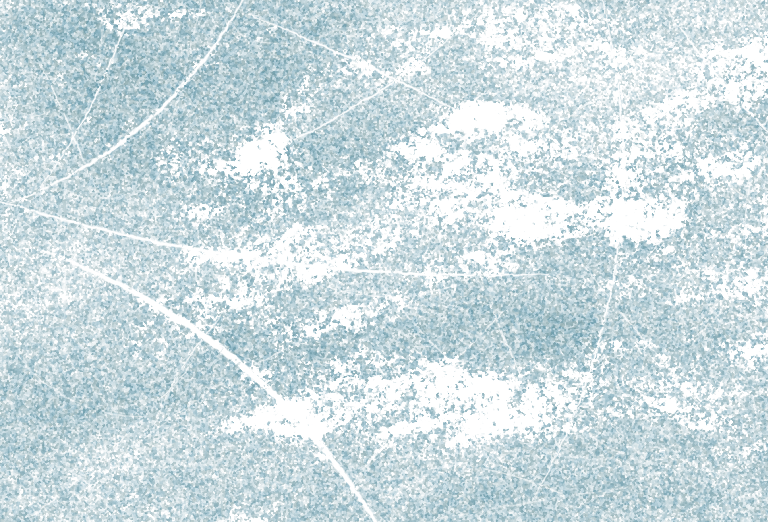
Give the GLSL for this texture, as a Shadertoy shader.

```glsl
vec3 hash3(vec2 p) {
    vec3 q = fract(p.xyx * vec3(0.1031, 0.1030, 0.0973));
    q += dot(q, q.yxz + 33.33);
    return fract((q.xxy + q.yzz) * q.zyx);
}

// Cellular noise: random cell values blended by distance to their seeds
float cells(vec2 p) {
    vec2 base = floor(p);
    float sum = 0.0, total = 0.0;
    for (int y = -1; y <= 1; y++)
    for (int x = -1; x <= 1; x++) {
        vec2 cell = base + vec2(x, y);
        vec3 h = hash3(cell + 200.0);
        vec2 r = cell + h.xy - p;
        float w = exp(-9.0 * dot(r, r));
        sum += w * h.z;
        total += w;
    }
    return sum / total;
}

float layeredCells(vec2 p) {
    float sum = 0.0, total = 0.0, gain = 1.0;
    for (int i = 0; i < 5; i++) {
        sum += gain * cells(p);
        total += gain;
        gain *= 0.55;
        p = mat2(0.98, 0.2, -0.2, 0.98) * p * 2.1 + 7.3;
    }
    return sum / total;
}

// Distance to a bowed, tapered cut from a to b
float cut(vec2 p, vec2 a, vec2 b, float bend, float width) {
    float len = length(b - a);
    vec2 dir = (b - a) / len;
    vec2 q = vec2(dot(p - a, dir), dot(p - a, vec2(-dir.y, dir.x)));
    float t = clamp(q.x / len, 0.0, 1.0);
    float slope = 4.0 * bend * (1.0 - 2.0 * t) / len;
    float side = (q.y - 4.0 * bend * t * (1.0 - t)) / sqrt(1.0 + slope * slope);
    return length(vec2(q.x - t * len, side)) - width * (0.3 + 2.8 * t * (1.0 - t));
}

void mainImage(out vec4 fragColor, in vec2 fragCoord) {
    vec2 p = fragCoord / iResolution.y;
    float soft = 1.0 / iResolution.y;

    // Grain of the ice, from finest to coarse
    float fine = cells(p * 270.0);
    float medium = cells(p * 125.0 + 31.0);
    float coarse = cells(p * 55.0 + 67.0);
    vec2 rough = p + (vec2(medium, coarse) - 0.5) * 0.004;

    // Long skate cuts
    float main = cut(rough, vec2(0.08, 0.52), vec2(0.76, -0.07), 0.085, 0.0065);
    main = min(main, cut(rough, vec2(-0.05, 0.63), vec2(1.05, 0.475), -0.05, 0.0035));
    main = min(main, cut(rough, vec2(0.48, 1.03), vec2(0.02, 0.61), 0.06, 0.0035));
    main = min(main, cut(rough, vec2(1.14, 1.05), vec2(1.02, 0.04), 0.105, 0.0022));
    main = min(main, cut(rough, vec2(0.26, 1.02), vec2(0.07, 0.63), 0.02, 0.0018));
    main = min(main, cut(rough, vec2(0.92, 0.98), vec2(0.47, 0.69), 0.025, 0.0018));
    main = min(main, cut(rough, vec2(0.48, 0.97), vec2(0.94, 0.75), 0.01, 0.0022));
    main = min(main, cut(rough, vec2(1.28, 0.98), vec2(1.50, 0.72), -0.01, 0.0025));
    float line = smoothstep(soft, -soft, main) * smoothstep(0.1, 0.35, coarse * 0.6 + fine * 0.4 + 0.08);

    // Faint scattered scratches, a few of them dark
    float scratch = 0.0, groove = 0.0, dust = 0.0;
    for (int i = 0; i < 34; i++) {
        vec3 h = hash3(vec2(i, 5)), k = hash3(vec2(i, 19));
        float angle = (h.z - 0.5) * 2.4 * (i % 4 == 0 ? 1.7 : 0.8);
        vec2 mid = h.xy * vec2(1.5, 1.0);
        bool dark = i % 8 == 3;
        vec2 reach = vec2(cos(angle), sin(angle)) * (dark ? 0.06 : 0.08 + 0.25 * k.x);
        float d = cut(rough, mid - reach, mid + reach, (k.y - 0.5) * 0.08, 0.0014);
        float mark = smoothstep(soft, -soft, d) * (0.45 + 0.55 * k.z);
        if (dark) groove = max(groove, mark);
        else scratch = max(scratch, mark);
        dust = max(dust, 0.6 * k.z * exp(-max(d, 0.0) * 90.0));
    }
    scratch *= smoothstep(0.25, 0.55, coarse * 0.6 + medium * 0.4);
    dust = max(dust, exp(-max(main, 0.0) * 55.0));

    // Wind-drawn frost, thicker in the middle and top, broken into specks
    vec2 flow = p + vec2(0.0, 0.03 * sin(p.x * 4.0 + 1.0) - 0.12 * p.x);
    flow.y += 0.02 * sin(p.x * 9.0 + p.y * 5.0);
    float drift = layeredCells(flow * vec2(3.2, 8.0) + 3.0);
    drift += 0.07 * (p.y - 0.5) + 0.03 * sin(p.x * 4.6 - 1.0) * sin(p.y * 5.0);
    float speck = 0.35 * fine + 0.4 * medium + 0.25 * coarse;
    float frost = smoothstep(0.60, 0.72, drift + (speck - 0.5) * 0.55 + 0.09 * dust);

    // Brightness of the bare ice, then white marks over it
    float cloud = layeredCells(flow * vec2(1.6, 3.4) + 11.0);
    float ice = 0.778 + (cloud - 0.5) * 0.36 + (drift - 0.5) * 0.12;
    ice += (fine - 0.5) * 0.35 + (medium - 0.5) * 0.18 - 0.16 * groove;
    ice = mix(ice, 1.0, max(frost, max(line, scratch)));

    // Blue-grey ramp to white with a trace of coloured grain
    float shade = clamp(1.0 - ice, 0.0, 0.55);
    vec3 color = 1.0 - shade * vec3(1.0, 0.68, 0.58);
    color += (medium - fine) * shade * vec3(0.10, 0.0, -0.08);
    fragColor = vec4(clamp(color, 0.0, 1.0), 1.0);
}
```
